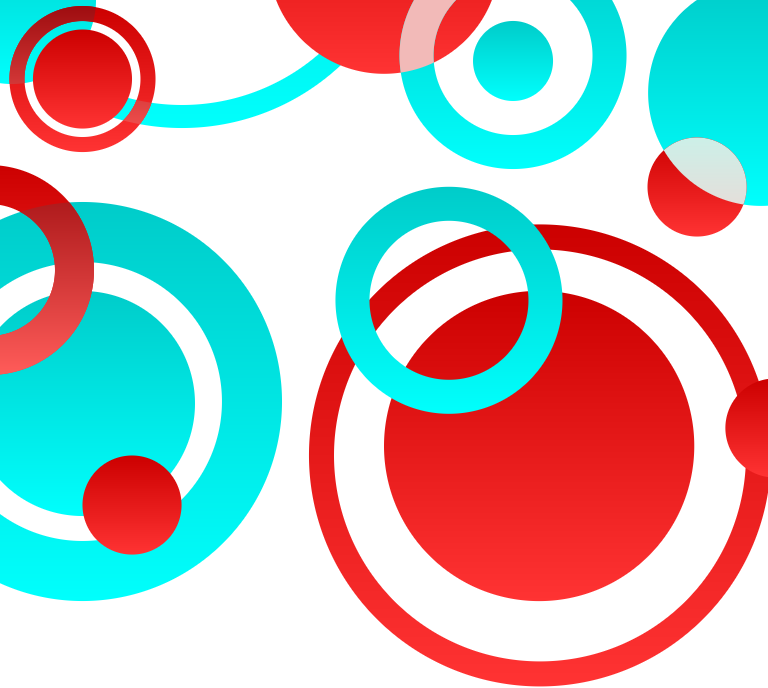
Write a Shadertoy shader that draws this background.

```glsl
// Overlapping red and cyan discs and rings on white, each with a vertical gradient.
// Every shape is a vec4(centre x, centre y, outer radius, inner radius);
// crossings are tinted by multiplying the coverages of the two shapes.

const float CANVAS_WIDTH = 100.0; // units across; y runs down from the top
const float SOLID = -1.0;         // inner radius of a filled disc
const float DOT = 6.45;           // radius shared by the small red discs

const vec3 RED_TOP = vec3(0.80, 0.0, 0.0);
const vec3 RED_BOTTOM = vec3(1.0, 0.20, 0.20);
const vec3 CYAN_TOP = vec3(0.0, 0.80, 0.79);
const vec3 CYAN_BOTTOM = vec3(0.0, 1.0, 0.99);
const vec3 DEEP_TOP = vec3(0.62, 0.05, 0.06);
const vec3 DEEP_BOTTOM = vec3(1.0, 0.36, 0.35);
const vec3 PINK = vec3(0.95, 0.73, 0.72);
const vec3 MIST_TOP = vec3(0.80, 0.94, 0.91);
const vec3 MIST_BOTTOM = vec3(0.94, 0.84, 0.83);

// Smooth coverage of a ring or disc, with edges one screen sample wide
float coverage(vec2 p, vec4 shape) {
    float d = length(p - shape.xy);
    float edge = max(d - shape.z, shape.w - d);
    float unit = CANVAS_WIDTH / iResolution.x;
    return clamp(0.5 - edge / unit, 0.0, 1.0);
}

// Vertical gradient over the full height of a shape
vec3 gradient(vec2 p, vec4 shape, vec3 top, vec3 bottom) {
    float t = (p.y - shape.y + shape.z) / (2.0 * shape.z);
    return mix(top, bottom, clamp(t, 0.0, 1.0));
}

vec3 paintRed(vec3 under, vec2 p, vec4 shape) {
    return mix(under, gradient(p, shape, RED_TOP, RED_BOTTOM), coverage(p, shape));
}

vec3 paintCyan(vec3 under, vec2 p, vec4 shape) {
    return mix(under, gradient(p, shape, CYAN_TOP, CYAN_BOTTOM), coverage(p, shape));
}

// Tint the part of a shape that lies over the given mask
vec3 paintOverlap(vec3 under, vec2 p, vec4 shape, float mask, vec3 top, vec3 bottom) {
    return mix(under, gradient(p, shape, top, bottom), coverage(p, shape) * mask);
}

// Upper left: corner disc, sweeping arc and red target
vec3 cornerGroup(vec3 color, vec2 p) {
    vec4 corner = vec4(1.56, 0.0, 10.94, SOLID);
    vec4 arc = vec4(23.70, -13.54, 30.21, 27.21);
    vec4 target = vec4(10.74, 10.29, 9.51, 7.55);
    color = paintCyan(color, p, arc);
    color = paintCyan(color, p, corner);
    color = paintRed(color, p, target);
    float crossing = max(coverage(p, corner), coverage(p, arc));
    color = paintOverlap(color, p, target, crossing, DEEP_TOP, DEEP_BOTTOM);
    return paintRed(color, p, vec4(target.xy, DOT, SOLID));
}

// Top edge: red disc crossed by a cyan ring with a central dot
vec3 topGroup(vec3 color, vec2 p) {
    vec4 disc = vec4(50.0, -5.47, 15.08, SOLID);
    vec4 ring = vec4(66.80, 7.23, 14.78, 10.35);
    color = paintRed(color, p, disc);
    color = paintCyan(color, p, ring);
    color = paintOverlap(color, p, ring, coverage(p, disc), PINK, PINK);
    return paintCyan(color, p, vec4(66.80, 7.94, 5.21, SOLID));
}

// Upper right: large cyan disc and a small red one with a pale crossing
vec3 rightGroup(vec3 color, vec2 p) {
    vec4 disc = vec4(99.10, 12.10, 14.71, SOLID);
    vec4 dotShape = vec4(90.76, 24.35, DOT, SOLID);
    color = paintCyan(color, p, disc);
    color = paintRed(color, p, dotShape);
    return paintOverlap(color, p, dotShape, coverage(p, disc), MIST_TOP, MIST_BOTTOM);
}

// Left: cyan target, crossing red ring and red dot
vec3 leftGroup(vec3 color, vec2 p) {
    vec4 target = vec4(10.74, 52.28, 25.98, 18.16);
    vec4 ring = vec4(-1.43, 35.16, 13.67, 8.59);
    color = paintCyan(color, p, target);
    color = paintCyan(color, p, vec4(10.74, 52.54, 14.65, SOLID));
    color = paintRed(color, p, ring);
    float crossing = coverage(p, vec4(target.xyz, SOLID));
    color = paintOverlap(color, p, ring, crossing, DEEP_TOP, DEEP_BOTTOM);
    return paintRed(color, p, vec4(17.19, 65.76, DOT, SOLID));
}

// Lower right: big red target, cyan ring on its shoulder, dot at the edge
vec3 mainGroup(vec3 color, vec2 p) {
    color = paintRed(color, p, vec4(70.31, 59.30, 30.08, 26.82));
    color = paintRed(color, p, vec4(70.20, 58.07, 20.20, SOLID));
    color = paintCyan(color, p, vec4(58.46, 39.10, 14.78, 10.35));
    return paintRed(color, p, vec4(100.90, 55.73, DOT, SOLID));
}

void mainImage(out vec4 fragColor, in vec2 fragCoord) {
    vec2 fromTop = vec2(fragCoord.x, iResolution.y - fragCoord.y);
    vec2 p = fromTop * CANVAS_WIDTH / iResolution.x;
    vec3 color = vec3(1.0);
    color = cornerGroup(color, p);
    color = topGroup(color, p);
    color = rightGroup(color, p);
    color = leftGroup(color, p);
    color = mainGroup(color, p);
    fragColor = vec4(color, 1.0);
}
```
